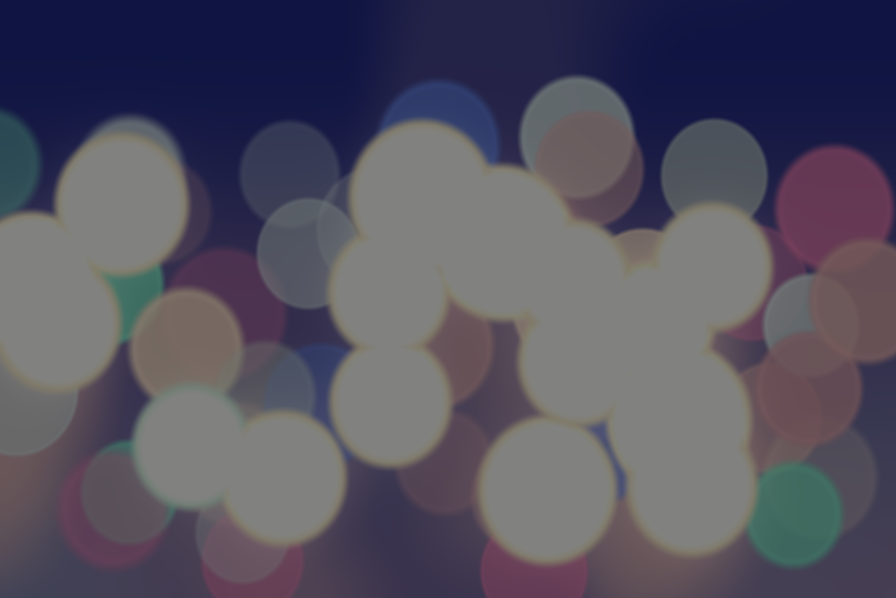
Write a Shadertoy shader that draws this background.

```glsl
// Out-of-focus city lights at night: overlapping bokeh discs on a navy to mauve haze.

const int GLOW_COUNT = 12;
const int TINTED_COUNT = 38;
const int BRIGHT_COUNT = 16;
const float DISC_RADIUS = 0.102;    // in canvas heights
const float RADIUS_SPREAD = 0.25;   // relative size variation
const float TALLNESS = 1.07;        // discs are slightly higher than wide
const float SHARP_EDGE = 0.004;
const float SOFT_EDGE = 0.012;
const float BRIGHT_EDGE = 0.009;
const float JITTER = 0.16;
const float CROWD_CENTRE = 0.62;    // bright lamps crowd around this x
const float CROWDING = 0.4;
const vec2 SPREAD_STEP = vec2(0.754878, 0.569840);

const vec3 NAVY = vec3(0.06, 0.08, 0.26);
const vec3 PURPLE = vec3(0.19, 0.17, 0.29);
const vec3 MAUVE = vec3(0.28, 0.24, 0.32);
const vec3 TEAL = vec3(0.22, 0.27, 0.35);
const vec3 AMBER_HAZE = vec3(0.45, 0.36, 0.35);
const vec3 BLOWN_OUT = vec3(0.507, 0.507, 0.498);
const vec3 CREAM_RIM = vec3(0.50, 0.475, 0.40);
const vec3 MINT_RIM = vec3(0.43, 0.49, 0.45);

const int TINT_COUNT = 8;
const vec3 TINTS[TINT_COUNT] = vec3[](
    vec3(0.42, 0.31, 0.33),   // brown
    vec3(0.40, 0.43, 0.40),   // sage
    vec3(0.46, 0.24, 0.34),   // rose
    vec3(0.49, 0.44, 0.39),   // peach
    vec3(0.18, 0.24, 0.43),   // blue
    vec3(0.44, 0.34, 0.34),   // warm brown
    vec3(0.23, 0.45, 0.38),   // green
    vec3(0.41, 0.44, 0.44));  // pale grey

// Sine-free hash: one number in, three values in 0..1 out.
vec3 hash3(float n) {
    vec3 q = fract(vec3(n) * vec3(0.1031, 0.1030, 0.0973));
    q += dot(q, q.yzx + 33.33);
    return fract((q.xxy + q.yzz) * q.zyx);
}

float cellValue(vec2 cell) {
    return hash3(cell.x + 57.0 * cell.y + 400.0).x;
}

float valueNoise(vec2 p) {
    vec2 cell = floor(p);
    vec2 f = smoothstep(0.0, 1.0, fract(p));
    float low = mix(cellValue(cell), cellValue(cell + vec2(1, 0)), f.x);
    float high = mix(cellValue(cell + vec2(0, 1)), cellValue(cell + vec2(1, 1)), f.x);
    return mix(low, high, f.y);
}

// Evenly spread positions in the unit square, loosened by a random offset.
vec2 scatter(float index, vec2 phase, vec2 random) {
    return fract(index * SPREAD_STEP + phase) + JITTER * (random - 0.5);
}

float discDistance(vec2 p, vec2 centre, float sizeRandom) {
    float radius = DISC_RADIUS * (1.0 + RADIUS_SPREAD * (sizeRandom - 0.5));
    return length((p - centre) / vec2(1.0, TALLNESS)) - radius;
}

vec3 nightHaze(vec2 p) {
    vec3 colour = mix(MAUVE, PURPLE, smoothstep(0.0, 0.5, p.y));
    colour = mix(colour, NAVY, smoothstep(0.45, 0.92, p.y));
    float tealAmount = 0.7 * valueNoise(p * 3.0) * (1.0 - smoothstep(0.1, 0.6, p.y));
    colour = mix(colour, TEAL, tealAmount);
    return mix(colour, PURPLE, 0.6 * smoothstep(0.35, 0.8, valueNoise(p * 2.5 + 9.0)));
}

// Wide blurred lamps near the ground.
vec3 addGlows(vec3 colour, vec2 p, float aspect) {
    for (int i = 0; i < GLOW_COUNT; i++) {
        vec3 random = hash3(float(i) + 11.0);
        vec2 spot = scatter(float(i), vec2(0.02, 0.3), random.xy);
        float d = distance(p, spot * vec2(aspect, 0.45));
        float amount = 1.0 - smoothstep(0.04, 0.21, d);
        colour = mix(colour, AMBER_HAZE, amount * mix(0.2, 0.65, random.z));
    }
    return colour;
}

// Translucent coloured discs, some with a faint lighter outline.
vec3 addTintedDiscs(vec3 colour, vec2 p, float aspect) {
    for (int i = 0; i < TINTED_COUNT; i++) {
        vec3 random = hash3(float(i) + 37.0);
        vec3 look = hash3(float(i) + 90.0);
        vec2 spot = scatter(float(i), vec2(0.3, 0.2), random.xy);
        vec2 centre = vec2(spot.x * aspect, mix(0.08, 0.84, spot.y));
        float d = discDistance(p, centre, random.z - 0.4);
        float edge = mix(SHARP_EDGE, SOFT_EDGE, look.z);
        float inside = 1.0 - smoothstep(-edge, edge, d);
        float outline = 1.0 - smoothstep(0.0, edge, abs(d + edge));
        vec3 tint = TINTS[int(look.x * float(TINT_COUNT))] * (1.0 + 0.04 * outline);
        colour = mix(colour, tint, inside * mix(0.3, 0.9, look.y));
    }
    return colour;
}

// Overexposed discs; the maximum lets overlapping ones fuse.
vec3 addBrightDiscs(vec3 colour, vec2 p, float aspect) {
    for (int i = 1; i <= BRIGHT_COUNT; i++) {
        vec3 random = hash3(float(i) + 150.0);
        vec2 spot = scatter(float(i), vec2(0.58, 0.5), random.xy);
        spot.x -= CROWDING * sin(6.2832 * (spot.x - CROWD_CENTRE)) / 6.2832;
        float d = discDistance(p, vec2(spot.x * aspect, 0.17 + 0.54 * spot.y), random.z + 0.3);
        float inside = 1.0 - smoothstep(-BRIGHT_EDGE, BRIGHT_EDGE, d);
        vec3 rim = mix(CREAM_RIM, MINT_RIM, step(0.7, random.x));
        vec3 lamp = mix(BLOWN_OUT, rim, smoothstep(-0.02, 0.0, d));
        vec3 halo = min(colour + 0.06 * rim * exp(-40.0 * max(d, 0.0)), BLOWN_OUT);
        colour = max(colour, mix(halo, lamp, inside));
    }
    return colour;
}

void mainImage(out vec4 fragColor, in vec2 fragCoord) {
    vec2 p = fragCoord / iResolution.y;
    float aspect = iResolution.x / iResolution.y;
    vec3 colour = addGlows(nightHaze(p), p, aspect);
    colour = addTintedDiscs(colour, p, aspect);
    fragColor = vec4(addBrightDiscs(colour, p, aspect), 1.0);
}
```
